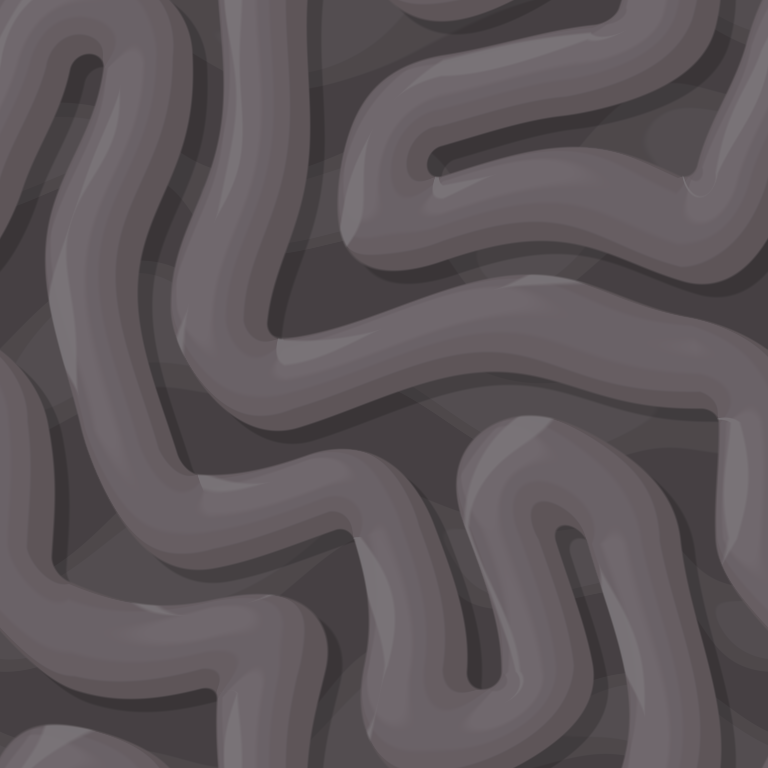
Write a three.js fragment shader that draws this texture.

```glsl
varying vec2 vUv;

#define TAU 6.2831853
#define BLOCKS 3.0
#define RIGHT_LINKS 165.0
#define UP_LINKS 174.0
#define TUBE_RADIUS 0.37
#define EDGE 0.03
#define SHADOW_OFFSET vec2(-0.019, 0.017)
#define LIGHT_2D vec2(-0.8, 0.6)
#define TUBE_DARK vec3(0.368, 0.335, 0.347)
#define TUBE_MID vec3(0.402, 0.368, 0.386)
#define TUBE_LIGHT vec3(0.440, 0.408, 0.428)
#define GLOSS vec3(0.480, 0.460, 0.474)

float band(float value, float level) {
  return smoothstep(level - EDGE, level + EDGE, value);
}

// Wrapping layered sines that make the grid meander
vec2 bend(vec2 p) {
  vec2 slow = sin(TAU * (p.yx + vec2(0.10, 0.62)));
  vec2 fast = sin(TAU * (vec2(2.0 * p.y + p.x, 2.0 * p.x - p.y) + vec2(0.30, 0.75)));
  return p + 0.030 * slow + 0.019 * fast;
}

// Reads whether a block is joined to its right or upper neighbour
bool linked(float links, vec2 block) {
  block = floor(mod(block + 0.5, BLOCKS));
  float index = block.x + BLOCKS * block.y;
  return fract(floor(links / exp2(index) + 0.001) * 0.5) > 0.25;
}

// Offset from the centreline of a folded path, in cells.
// Each block is a ring of four cells, opened wherever blocks are linked.
vec2 pathOffset(vec2 q) {
  vec2 cell = floor(q);
  vec2 block = floor((cell + 0.5) * 0.5);
  vec2 outward = (cell - 2.0 * block) * 2.0 - 1.0;
  vec2 local = (q - cell - 0.5) * outward;
  bool across = linked(RIGHT_LINKS, block + vec2(min(outward.x, 0.0), 0.0));
  bool along = linked(UP_LINKS, block + vec2(0.0, min(outward.y, 0.0)));

  vec2 offset;
  if (across != along) {
    offset = across ? vec2(0.0, local.y) : vec2(local.x, 0.0);
  } else {
    vec2 spoke = local - vec2(across ? 0.5 : -0.5);
    offset = spoke * (1.0 - 0.5 / max(length(spoke), 1e-4));
  }
  return offset * outward;
}

// Cross-section position: 0 on the centreline, length 1 on the rim
vec2 tube(vec2 p) {
  const float h = 0.002;
  vec2 q = bend(p);
  vec2 offset = pathOffset(q * 2.0 * BLOCKS);
  mat2 slope = mat2(bend(p + vec2(h, 0.0)) - q, bend(p + vec2(0.0, h)) - q) / h;
  vec2 facing = offset * slope;
  return facing / max(length(facing), 1e-5) * length(offset) / TUBE_RADIUS;
}

// Dim ground with flat overlapping streaks
vec3 ground(vec2 p) {
  float wave = sin(TAU * (4.0 * p.y + 0.22 * sin(TAU * (p.x + p.y)) + 0.1 * sin(TAU * 3.0 * p.x)));
  float patches = sin(TAU * (2.0 * p.x - p.y) + 1.5 * sin(TAU * 2.0 * p.y));
  float tone = wave + 0.6 * patches;
  vec3 color = vec3(0.274, 0.252, 0.262);
  color += 0.030 * band(tone, 0.05);
  color += 0.020 * band(tone, 0.65);
  return color;
}

// Stepped shading with tapered glints
vec3 tubeColor(vec2 section, vec2 p) {
  float side = dot(section, LIGHT_2D);
  float height = sqrt(max(1.0 - dot(section, section), 0.0));
  float lit = 0.64 * side + 0.77 * height;

  vec3 color = mix(TUBE_DARK, TUBE_MID, band(lit, 0.38));
  color = mix(color, TUBE_LIGHT, 0.4 * band(lit, 0.68));
  color = mix(color, TUBE_LIGHT, band(lit, 0.83));
  color = mix(color, TUBE_MID, 0.7 * band(side, 0.82));

  float taper = sin(TAU * (2.0 * p.x + p.y) + 0.8) * sin(TAU * (3.0 * p.y - p.x) + 2.1);
  float glint = (0.25 + 0.75 * taper) * 0.2 - abs(side - 0.52);
  return mix(color, GLOSS, 0.85 * band(glint, 0.0));
}

void main() {
  vec2 p = vUv + vec2(0.417, 0.551);
  vec2 section = tube(p);
  float shadow = 1.0 - band(length(tube(p + SHADOW_OFFSET)), 1.0);
  float cover = 1.0 - band(length(section), 1.0);

  vec3 color = ground(p) * (1.0 - 0.17 * shadow);
  color = mix(color, tubeColor(section, p), cover);
  gl_FragColor = vec4(color, 1.0);
}
```
